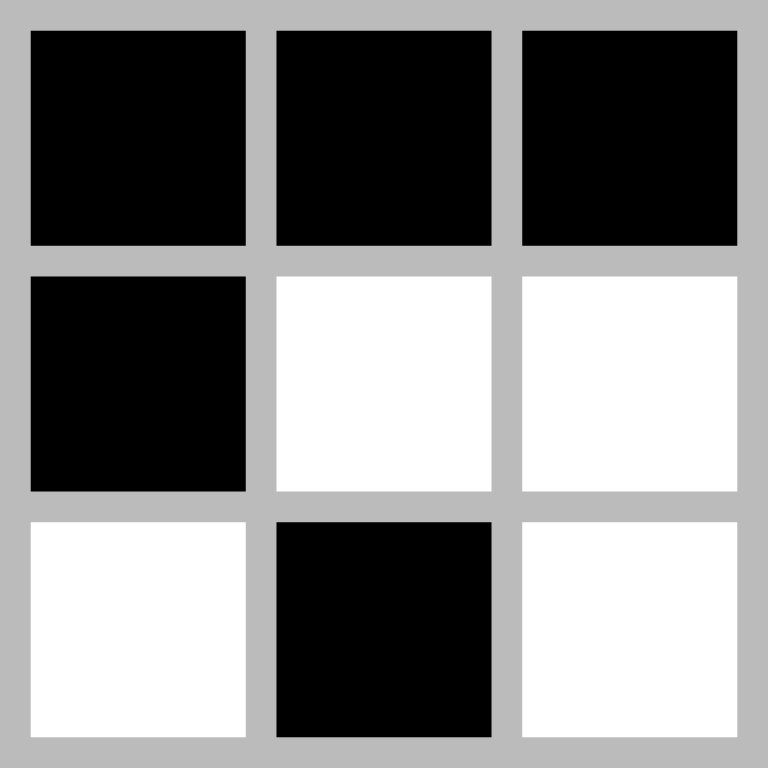
Reproduce this background procedurally as a Shadertoy shader.

```glsl
// Three by three board of black and white square tiles on a flat grey ground.

const vec3 GROUND = vec3(0.733);
const vec3 DARK_TILE = vec3(0.0);
const vec3 LIGHT_TILE = vec3(1.0);
const float TILES = 3.0;         // tiles per side
const float GAP = 0.04;          // grey band between tiles and at the rim
const float PITCH = 0.32;        // distance between tile centres
const int LIGHT_MASK = 53;       // one bit per tile, row by row from the lower left

// Tile colour read from its bit in the mask
vec3 tileColor(vec2 cell) {
    int index = int(cell.x + TILES * cell.y);
    return ((LIGHT_MASK >> index) & 1) == 1 ? LIGHT_TILE : DARK_TILE;
}

// Share of a pixel covered by an axis-aligned box centred at zero
float boxCoverage(vec2 p, vec2 halfSize, vec2 pixel) {
    vec2 cover = clamp((halfSize - abs(p)) / pixel + 0.5, 0.0, 1.0);
    return cover.x * cover.y;
}

void mainImage(out vec4 fragColor, in vec2 fragCoord) {
    vec2 uv = fragCoord / iResolution.xy;
    vec2 pixel = 1.0 / iResolution.xy;

    // Nearest tile; the split runs down the middle of each gap
    vec2 cell = clamp(floor((uv - 0.5 * GAP) / PITCH), 0.0, TILES - 1.0);
    vec2 center = 0.5 * GAP + (cell + 0.5) * PITCH;

    // Tile over ground
    float tile = boxCoverage(uv - center, vec2(0.5 * (PITCH - GAP)), pixel);
    fragColor = vec4(mix(GROUND, tileColor(cell), tile), 1.0);
}
```
